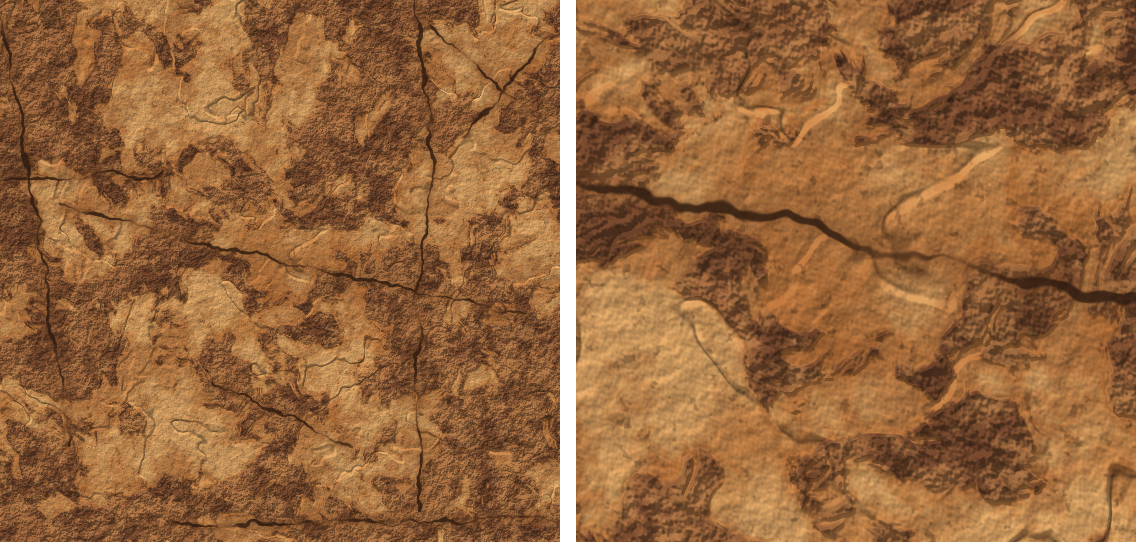
Left: the whole. Right: its middle third, enlarged.
This texture is drawn by a WebGL 2 fragment shader. Its source:

```glsl
#version 300 es
precision highp float;
uniform vec2 u_resolution;
out vec4 fragColor;

// Pale slabs: centre, radii
const vec4 SLABS[9] = vec4[9](
  vec4(.36, .86, .19, .15), vec4(.53, .555, .14, .05), vec4(.12, .55, .07, .10),
  vec4(.46, .40, .17, .09), vec4(.30, .24, .15, .10), vec4(.89, .65, .10, .14),
  vec4(.93, .90, .12, .11), vec4(.62, .17, .12, .10), vec4(.87, .41, .07, .035));

// Fractures: start, end
const vec4 CRACKS[11] = vec4[11](
  vec4(.76, 1.02, .80, .725), vec4(.80, .725, .77, .46), vec4(.77, .46, .773, .06),
  vec4(.79, .95, .99, .78), vec4(1., .92, .86, .75), vec4(-.02, .668, .30, .678),
  vec4(.11, .623, .565, .505), vec4(.565, .505, .97, .42), vec4(.005, .96, .135, .17),
  vec4(.39, .295, .645, .18), vec4(.32, .03, 1.05, .043));

vec2 gradientAt(vec2 cell) {
  uvec2 q = uvec2(ivec2(cell));
  uint h = q.x * 1597u + q.y * 51749u;
  h = (h ^ (h >> 15)) * 73939133u;
  h = (h ^ (h >> 13)) * 19349663u;
  float angle = float((h ^ (h >> 16)) & 65535u) / 65536. * 6.28319;
  return vec2(cos(angle), sin(angle));
}

float gradientNoise(vec2 p) {
  vec2 i = floor(p), f = p - i;
  vec2 u = f * f * f * (f * (f * 6. - 15.) + 10.);
  vec2 e = vec2(1, 0);
  float low = mix(dot(gradientAt(i), f), dot(gradientAt(i + e), f - e), u.x);
  float high = mix(dot(gradientAt(i + e.yx), f - e.yx), dot(gradientAt(i + 1.), f - 1.), u.x);
  return 1.4 * mix(low, high, u.y);
}

float fbm(vec2 p, int octaves, float gain) {
  float sum = 0., amp = .5;
  for (int i = 0; i < octaves; i++) {
    sum += amp * gradientNoise(p);
    p = mat2(1.6, 1.2, -1.2, 1.6) * p + 7.3;
    amp *= gain;
  }
  return sum;
}

vec2 warp(vec2 p, float scale, float amount) {
  return p + amount * vec2(fbm(p * scale + 3.1, 4, .55), fbm(p * scale + 41.7, 4, .55));
}

// Positive on pale stone, negative on crust
float slabField(vec2 p) {
  float inside = -.7;
  for (int i = 0; i < 9; i++)
    inside = max(inside, 1. - length((p - SLABS[i].xy) / SLABS[i].zw));
  return .55 * inside + 1.75 * fbm(p * 8. + 12.4, 6, .62) + .08;
}

float slabMask(float field) { return smoothstep(-.07, .07, field); }

float ledgePhase(vec2 p) { return fract(4. * fbm(p * 3.2 + 27., 5, .5)); }

float surfaceHeight(vec2 p, float field, float phase) {
  float crust = 1. - slabMask(field);
  float ledge = phase * (1. - smoothstep(.88, 1., phase));
  float grain = fbm(p * 55., 4, .65);
  return .003 * crust + .0035 * ledge + grain * mix(.0022, .0075, crust);
}

float segmentDistance(vec2 p, vec2 a, vec2 b) {
  vec2 d = b - a;
  return length(p - a - d * clamp(dot(p - a, d) / dot(d, d), 0., 1.));
}

float crackDistance(vec2 p) {
  float d = 1.;
  for (int i = 0; i < 11; i++)
    d = min(d, segmentDistance(p, CRACKS[i].xy, CRACKS[i].zw));
  return d;
}

void main() {
  vec2 p = gl_FragCoord.xy / u_resolution.y;
  vec2 toLight = .0022 * vec2(-.5, .86);
  vec2 w = warp(p, 5., .09), wLit = warp(p + toLight, 5., .09);
  float field = slabField(w), phase = ledgePhase(w);
  float slab = slabMask(field);
  float broad = fbm(p * 8. + 63., 5, .6);
  float mottle = fbm(p * 24. + 8., 5, .7);
  float speck = fbm(p * 95. + 31., 3, .7);

  // Pale stone with rusty margins
  vec3 stone = mix(vec3(.655, .44, .25), vec3(.75, .56, .345),
                   smoothstep(-.3, .25, broad + .6 * mottle));
  float rust = (1. - smoothstep(.02, .3, field)) * .55
             + .6 * smoothstep(.08, .4, fbm(p * 5. + 90., 4, .55));
  stone = mix(stone, vec3(.62, .375, .185), clamp(rust, 0., .8));

  // Dark crust, ochre grains thicker toward the lower right
  vec3 crust = mix(vec3(.39, .24, .15), vec3(.535, .345, .205),
                   smoothstep(-.3, .2, broad + .6 * mottle));
  float weathered = smoothstep(.2, 1.3, p.x + .6 - p.y);
  float ochre = smoothstep(.0, .42, mottle + .5 * speck + .22 * weathered);
  crust = mix(crust, vec3(.62, .425, .25), .65 * ochre);
  vec3 color = mix(crust, stone, slab);

  // Dark rims, pits and flake edges
  float rim = exp(-pow((field + .08) / .08, 2.));
  color *= 1. - .12 * rim;
  color *= 1. - .2 * smoothstep(.24, .46, speck - .3 * mottle);
  float edge = 1. - smoothstep(.0, .05, min(phase, 1. - phase));
  color *= 1. - .3 * edge * smoothstep(.0, .25, broad);

  // Relief
  float here = surfaceHeight(p, field, phase);
  float ahead = surfaceHeight(p + toLight, slabField(wLit), ledgePhase(wLit));
  float slope = clamp((here - ahead) / length(toLight), -.5, .4);
  color *= 1.01 + .55 * slope;

  // Fractures with stained borders
  float d = crackDistance(warp(p, 14., .022));
  float opening = fbm(p * 11. + 55., 3, .5);
  float width = max(.0002, .0009 + .0045 * opening);
  float line = 1. - smoothstep(width, width + .0025, d);
  color = mix(color, vec3(.43, .25, .125), .45 * exp(-d / .009));
  color = mix(color, vec3(.17, .10, .06), line * smoothstep(-.4, .1, opening) * .8);

  fragColor = vec4(clamp(color, 0., 1.), 1.);
}
```
